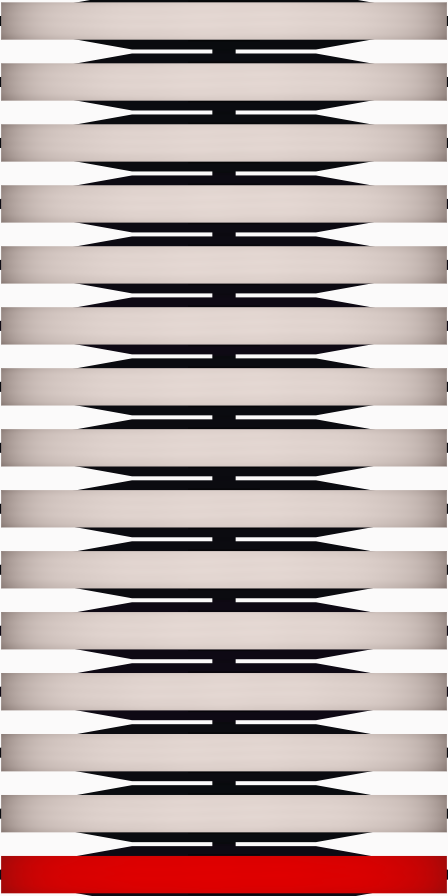
A WebGL 1 fragment shader for this pattern:

```glsl
precision highp float;
// Stack of fifteen pale plates, the lowest red, joined by dark tapered collars and a thin stem.
uniform vec2 u_resolution;

float hash(float n) {
  return fract(sin(n * 12.9898) * 43758.5453);
}

float boxDistance(vec2 p, vec2 halfSize) {
  vec2 q = abs(p) - halfSize;
  return length(max(q, 0.0)) + min(max(q.x, q.y), 0.0);
}

// Coverage of a shape from its signed distance, smoothed over one pixel.
float cover(float d) {
  return clamp(0.5 - d * u_resolution.x, 0.0, 1.0);
}

// Collar that narrows away from the plate, mirrored above and below it.
float collarDistance(vec2 p) {
  vec2 a = abs(p);
  float halfWidth = mix(0.328, 0.216, (a.y - 0.0417) / 0.0200);
  return max((a.x - halfWidth) * 0.18, a.y - 0.0636);
}

vec3 plateColor(vec2 p, float row, float isRed) {
  float across = abs(p.x) / 0.4975;
  float along = p.y / 0.0417;
  float seed = hash(row + 3.0);

  // Broad falloff to the ends, deepest in the corners.
  float shade = 0.22 * pow(across, 2.5) + 0.45 * pow(across, 9.0);
  shade += 0.10 * pow(abs(along), 4.0) * (0.5 + across);
  shade += 0.04 * smoothstep(0.2, 1.0, along);

  // Faint brushed streaks that shift from plate to plate.
  float streak = sin(p.y * 310.0 + seed * 40.0 + sin(p.x * 9.0))
               + sin(p.x * 37.0 + seed * 25.0) * 0.7;
  shade += 0.008 * streak + 0.02 * (seed - 0.5);

  vec3 pale = mix(vec3(0.89, 0.84, 0.82), vec3(0.46, 0.40, 0.38), shade);
  vec3 red = mix(vec3(0.87, 0.0, 0.0), vec3(0.54, 0.05, 0.05), shade);
  return mix(pale, red, isRed);
}

void main() {
  // Canvas is one unit wide and two tall, with y measured down from the top.
  vec2 uv = gl_FragCoord.xy / u_resolution;
  float depth = 2.0 - 2.0 * uv.y;
  float row = floor((depth - 0.0469) / 0.1361 + 0.5);
  vec2 p = vec2(uv.x - 0.5, depth - 0.0469 - row * 0.1361);
  vec3 color = vec3(0.985, 0.98, 0.98);

  // Dark parts, tinted a little differently in each row.
  vec3 ink = mix(vec3(0.035, 0.045, 0.055), vec3(0.06, 0.035, 0.085), hash(row));
  float stem = boxDistance(p, vec2(0.026, 0.1));
  color = mix(color, ink * 0.9, cover(stem));
  float groove = boxDistance(vec2(p.x, abs(p.y) - 0.0440), vec2(0.08, 0.0015));
  vec3 collarInk = mix(ink, ink * 0.5, cover(groove));
  color = mix(color, collarInk, cover(collarDistance(p)));

  // Plate over its collar.
  float plate = boxDistance(p, vec2(0.4975, 0.0417));
  color = mix(color, plateColor(p, row, step(13.5, row)), cover(plate));
  gl_FragColor = vec4(color, 1.0);
}
```
